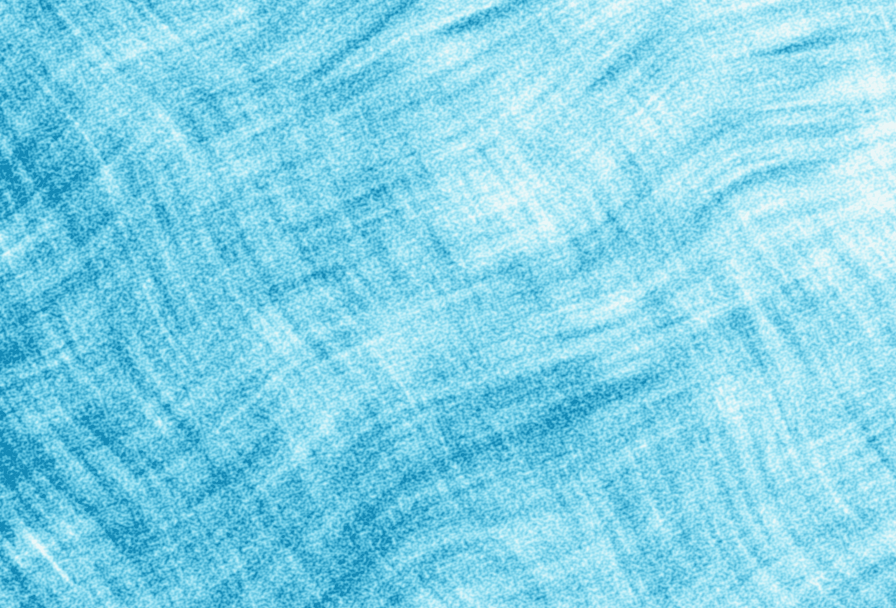
A Shadertoy shader for this texture:

```glsl
// Pale cyan brushed paper: a soft diagonal wash with cloudy patches, crossed by
// rising and falling dry-brush strokes, and covered with a fine paper grain.
// Every layer adds to one tone value, which a curved colour ramp turns to blue.

const float RISE_ANGLE = 0.49;
const float FALL_ANGLE = -0.98;

const vec3 DEEP_BLUE  = vec3(0.15, 0.60, 0.76);
const vec3 RAMP_SLOPE = vec3(0.59, 0.48, 0.37);
const vec3 RAMP_CURVE = vec3(0.00, 0.15, 0.16);

float hash(vec2 p) {
    vec3 q = fract(p.xyx * 0.1031);
    q += dot(q, q.yzx + 33.33);
    return fract((q.x + q.y) * q.z);
}

// Dot product of a random unit gradient at a lattice cell with the offset to it.
float corner(vec2 cell, vec2 offset) {
    float a = 6.2832 * hash(cell);
    return dot(vec2(cos(a), sin(a)), offset);
}

float gradientNoise(vec2 p) {
    vec2 i = floor(p), f = p - i;
    vec2 u = f * f * f * (f * (f * 6.0 - 15.0) + 10.0);
    vec2 e = vec2(1.0, 0.0);
    float low  = mix(corner(i, f), corner(i + e.xy, f - e.xy), u.x);
    float high = mix(corner(i + e.yx, f - e.yx), corner(i + e.xx, f - e.xx), u.x);
    return mix(low, high, u.y);
}

// Layered noise; each octave is finer by 'growth' along and across.
float layeredNoise(vec2 p, vec2 growth, float fade) {
    float sum = 0.0, weight = 1.0;
    for (int i = 0; i < 3; i++) {
        sum += weight * gradientNoise(p);
        p = p * growth + vec2(17.3, 41.7);
        weight *= fade;
    }
    return sum;
}

// Coordinates measured along (x) and across (y) a direction.
vec2 alongAcross(vec2 p, float angle) {
    vec2 dir = vec2(cos(angle), sin(angle));
    return vec2(dot(p, dir), dot(p, vec2(-dir.y, dir.x)));
}

// Slightly bent stroke coordinates, so that the bristle marks curve.
vec2 strokeSpace(vec2 p, float angle, float bend, float seed) {
    vec2 q = alongAcross(p, angle) + seed;
    q.y += bend * gradientNoise(q * vec2(2.6, 2.0));
    return q;
}

// Sparse heavy marks: only the peaks of stretched noise.
float heavyMarks(vec2 q, vec2 scale) {
    return smoothstep(0.16, 0.5, gradientNoise(q * scale));
}

// Wash brightening to the upper right, with a deep left edge and lower pool.
float washTone(vec2 c) {
    vec2 pool = (c - vec2(0.38, 0.22)) * vec2(3.0, 4.5);
    return 0.43 + 0.30 * c.x + 0.13 * c.y + 0.20 * c.x * c.y
         - 0.20 * exp(-7.0 * c.x) - 0.12 * exp(-dot(pool, pool));
}

float paperGrain(vec2 p) {
    vec2 q = alongAcross(p, 0.35);
    return 0.50 * gradientNoise(q * vec2(190.0, 215.0) + 7.7)
         + 0.34 * gradientNoise(q * vec2(95.0, 120.0) + 3.1);
}

vec3 blueRamp(float tone) {
    float t = clamp(tone, -0.12, 1.3);
    return DEEP_BLUE + RAMP_SLOPE * t - RAMP_CURVE * t * t;
}

void mainImage(out vec4 fragColor, in vec2 fragCoord) {
    vec2 canvas = fragCoord / iResolution.xy;
    vec2 p = fragCoord / iResolution.y;

    vec2 rise = strokeSpace(p, RISE_ANGLE, 0.10, 5.3);
    vec2 fall = strokeSpace(p, FALL_ANGLE, 0.07, 11.9);

    // Wash and cloudy patches
    float clouds = layeredNoise(rise * vec2(3.0, 4.6), vec2(2.0, 2.1), 0.55);
    float tone = washTone(canvas) + 0.40 * clouds;

    // Crossed bristle strokes, each stronger in its own patches
    float patches = gradientNoise(p * 2.7 + 23.0);
    float riseWeight = 0.85 + 1.1 * patches;
    float fallWeight = 0.75 - 1.1 * patches + 0.8 * exp(-5.0 * canvas.x);
    tone += 0.29 * riseWeight * layeredNoise(rise * vec2(4.0, 30.0), vec2(1.6, 1.9), 0.8);
    tone += 0.27 * fallWeight * layeredNoise(fall * vec2(4.5, 34.0), vec2(1.6, 1.8), 0.8);

    // Heavy dark marks and a few pale scratches
    tone -= 0.24 * riseWeight * heavyMarks(rise + 2.7, vec2(3.6, 26.0));
    tone -= 0.17 * fallWeight * heavyMarks(fall + 4.1, vec2(5.0, 30.0));
    tone += 0.17 * riseWeight * heavyMarks(rise + 8.2, vec2(3.2, 52.0));
    tone += 0.20 * fallWeight * heavyMarks(fall + 6.6, vec2(4.0, 56.0));

    // Grain, softer where the paper is pale
    tone += paperGrain(p) * clamp(1.35 - 0.5 * tone, 0.6, 1.3);

    fragColor = vec4(blueRamp(tone), 1.0);
}
```
